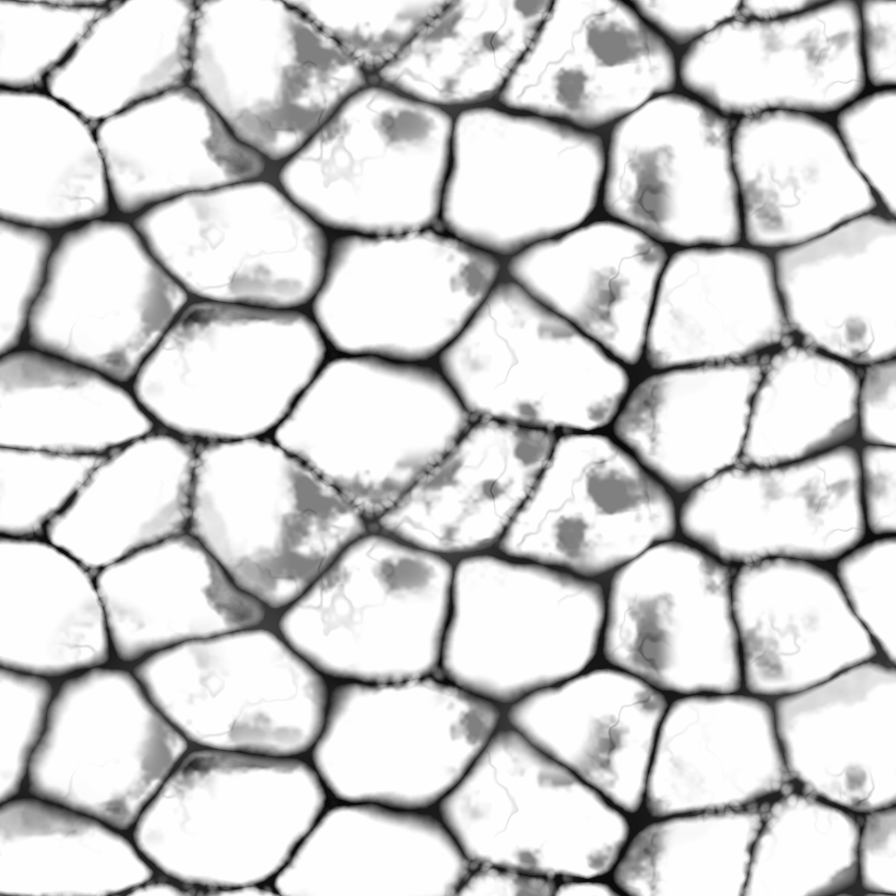
Write a Shadertoy shader that draws this texture map.

```glsl
// Dry stone wall in grey tones: bleached, rounded stones over dark gritty joints.
// Stones are staggered Voronoi cells with softened corners; periodic noise adds
// worn edges, stains, creases and facets. The pattern repeats twice in height.

#define GRID vec2(6.0, 8.0)   // stones across and up the canvas
#define JITTER 0.72           // irregularity of the stone layout
#define JOINT 0.0128          // mean width of the shaded stone rim
#define ROUNDING 150.0        // higher gives sharper stone corners
#define WEAR 0.006            // roughness of the stone edges
#define STAIN 0.50            // darkness of the mottled patches
#define FACET 0.48            // darkness of the shaded stone sides
#define GRIT 0.42             // brightness of debris in the joints

const vec2 TILE = vec2(1.0, 0.5);

vec2 hash2(vec2 p) {
    vec3 q = fract(p.xyx * vec3(0.1031, 0.1030, 0.0973));
    q += dot(q, q.yzx + 33.33);
    return fract((q.xx + q.yz) * q.zy);
}

// Value noise that wraps at the tile border; freq must be even.
float noise(vec2 uv, float freq) {
    vec2 p = uv * freq, cell = floor(p), w = p - cell, wrap = freq * TILE;
    w = w * w * (3.0 - 2.0 * w);
    float a = hash2(mod(cell, wrap) + freq).x;
    float b = hash2(mod(cell + vec2(1, 0), wrap) + freq).x;
    float c = hash2(mod(cell + vec2(0, 1), wrap) + freq).x;
    float d = hash2(mod(cell + vec2(1, 1), wrap) + freq).x;
    return mix(mix(a, b, w.x), mix(c, d, w.x), w.y);
}

float fbm(vec2 uv, float freq) {
    float sum = 0.0, amp = 0.53;
    for (int i = 0; i < 4; i++) {
        sum += amp * noise(uv, freq);
        freq *= 2.0;
        amp *= 0.5;
    }
    return sum;
}

// Cellular noise: distance to the nearest pebble centre.
float pebbles(vec2 uv, float freq) {
    vec2 p = uv * freq, cell = floor(p);
    float nearest = 2.0;
    for (int y = -1; y <= 1; y++)
    for (int x = -1; x <= 1; x++) {
        vec2 c = cell + vec2(x, y);
        nearest = min(nearest, length(c + hash2(mod(c, freq * TILE)) - p));
    }
    return nearest;
}

// Vector from p to the stone centre in a neighbouring cell; also gives its id.
vec2 stoneCentre(vec2 p, vec2 offset, out vec2 id) {
    float row = floor(p.y) + offset.y;
    float stagger = 0.5 * mod(row, 2.0);
    vec2 cell = vec2(floor(p.x - stagger) + offset.x, row);
    id = mod(cell, GRID * TILE);
    return cell + vec2(stagger, 0.0) + 0.5 + JITTER * (hash2(id + 7.0) - 0.5) - p;
}

// Soft distance to the stone edge, with the stone's id and local position.
float stoneEdge(vec2 uv, out vec2 stoneId, out vec2 local) {
    vec2 p = uv * GRID, centre = vec2(9.0), id;
    for (int y = -2; y <= 2; y++)
    for (int x = -2; x <= 2; x++) {
        vec2 c = stoneCentre(p, vec2(x, y), id);
        if (dot(c, c) < dot(centre, centre)) { centre = c; stoneId = id; }
    }
    local = -centre / GRID;
    float sum = 0.0;
    for (int y = -2; y <= 2; y++)
    for (int x = -2; x <= 2; x++) {
        vec2 c = stoneCentre(p, vec2(x, y), id), across = c - centre;
        if (dot(across, across) > 1e-4) {
            float d = dot(0.5 * (c + centre), across) / length(across * GRID);
            sum += exp(-ROUNDING * d);
        }
    }
    return -log(sum) / ROUNDING;
}

void mainImage(out vec4 fragColor, in vec2 fragCoord) {
    vec2 uv = fragCoord / iResolution.y;

    // Bend the outlines, then measure the rounded stones.
    vec2 bend = vec2(noise(uv, 12.0), noise(uv + 0.37, 12.0)) - 0.5;
    vec2 chips = vec2(noise(uv, 38.0), noise(uv + 0.61, 38.0)) - 0.5;
    vec2 id, local;
    float edge = stoneEdge(uv + 0.018 * bend + 0.007 * chips, id, local);
    float fine = fbm(uv + 0.006 * bend, 48.0);
    edge += WEAR * (fine - 0.5);

    // Shaded rim falling into the joint; width and depth vary along the wall.
    float rimWidth = JOINT * mix(0.4, 1.6, noise(uv + 0.13, 14.0));
    float rise = clamp(edge / rimWidth, 0.0, 1.0);
    float depth = mix(0.72, 0.99, noise(uv + 0.71, 10.0));
    float tone = 1.0 - depth * pow(1.0 - rise, 1.5);

    // Pebbles and fibres lying in some of the joints.
    float debris = smoothstep(0.4, 0.75, noise(uv + 0.29, 8.0)) * (1.0 - rise);
    float pebble = 1.0 - smoothstep(0.15, 0.65, pebbles(uv + 0.01 * chips, 72.0));
    tone += GRIT * debris * pebble * (0.4 + fine);

    // Mottled stains and thin creases gathered in patches.
    float patches = smoothstep(0.42, 0.75, noise(uv + 0.47, 12.0));
    float mottle = fbm(uv + 0.02 * bend, 22.0);
    float stain = smoothstep(0.5, 0.72, mottle) * patches;
    float crease = 1.0 - smoothstep(0.0, 0.035, abs(fbm(uv + 0.19, 14.0) - 0.5));
    float shade = STAIN * stain + 0.22 * crease * patches * fine;

    // One weathered, turned-away side on some stones.
    vec2 pick = hash2(id + 31.0);
    float angle = 6.2832 * pick.x;
    float side = dot(local, vec2(cos(angle), sin(angle))) + 0.05 * (mottle - 0.5);
    float facet = smoothstep(0.032, 0.046, side) * smoothstep(0.45, 0.95, pick.y);
    shade += FACET * facet * (0.5 + fine);

    tone -= shade * rise;
    fragColor = vec4(vec3(clamp(tone, 0.04, 0.995)), 1.0);
}
```
